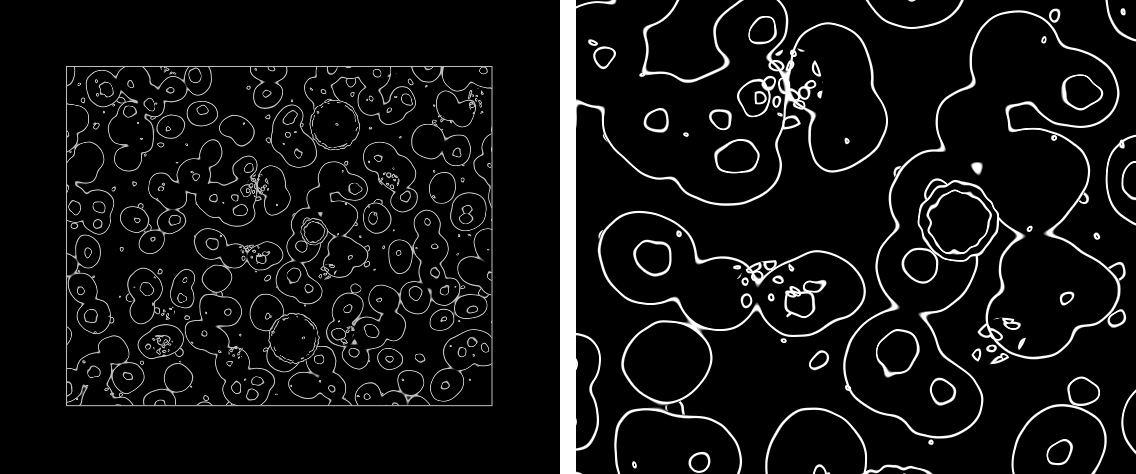
Left, the full canvas; right, a detail of the centre.
Write a Shadertoy shader that draws this pattern.

```glsl
// Thin white contours of crowded round blood cells inside a rectangular frame on black.

const vec3 BACKGROUND = vec3(0.0);
const vec3 LINE_COLOR = vec3(1.0);
const float LINE_HALF_WIDTH = 0.0008;       // all lengths are in canvas heights
const vec2 FRAME_CENTER = vec2(0.589, 0.502);
const vec2 FRAME_HALF = vec2(0.449, 0.358);
const float CELL_GRID = 0.066;
const float CELL_DENSITY = 0.9;
const vec2 CELL_RADII = vec2(0.027, 0.037);
const float CELL_JITTER = 0.8;
const float CELL_BLEND = 0.008;
const float PALLOR_DENSITY = 0.72;
const vec2 ROUGH_START = vec2(0.620, 0.286); // row of granular cells
const vec2 ROUGH_STEP = vec2(0.043, 0.225);
const float ROUGH_RADIUS = 0.052;
const float ROUGH_SMALL_RADIUS = 0.027;

// Integer hash giving three values in 0..1.
vec3 hash3(vec2 cell, float seed) {
    uvec3 v = uvec3(ivec3(vec3(cell, seed) + 1000.0));
    v = v * 1664525u + 1013904223u;
    v.x += v.y * v.z; v.y += v.z * v.x; v.z += v.x * v.y;
    v ^= v >> 16u;
    v.x += v.y * v.z; v.y += v.z * v.x; v.z += v.x * v.y;
    return vec3(v >> 8u) / 16777216.0;
}

// Smooth value noise, two channels in -1..1.
vec2 noise2(vec2 p) {
    vec2 i = floor(p), f = fract(p);
    f = f * f * (3.0 - 2.0 * f);
    vec2 low = mix(hash3(i, 0.0).xy, hash3(i + vec2(1, 0), 0.0).xy, f.x);
    vec2 high = mix(hash3(i + vec2(0, 1), 0.0).xy, hash3(i + 1.0, 0.0).xy, f.x);
    return mix(low, high, f.y) * 2.0 - 1.0;
}

mat2 rotation(float a) {
    return mat2(cos(a), sin(a), -sin(a), cos(a));
}

float ellipse(vec2 p, vec2 r) {
    float k = length(p / r);
    return k * (k - 1.0) / max(length(p / (r * r)), 1e-4);
}

float smoothMin(float a, float b, float k) {
    float h = max(k - abs(a - b), 0.0) / k;
    return min(a, b) - h * h * k * 0.25;
}

// Scattered small blobs on a jittered grid.
float spots(vec2 p, float grid, float density, vec2 radii, float seed) {
    float d = 1.0;
    vec2 base = floor(p / grid);
    for (int k = 0; k < 9; k++) {
        vec2 id = base + vec2(k % 3, k / 3) - 1.0;
        vec3 place = hash3(id, seed), shape = hash3(id, seed + 1.0);
        if (place.z > density) continue;
        vec2 q = rotation(shape.x * 6.28) * (p - (id + 0.1 + 0.8 * place.xy) * grid);
        float r = mix(radii.x, radii.y, shape.y * shape.y);
        d = min(d, ellipse(q, r * vec2(1.0, mix(0.55, 1.0, shape.z))));
    }
    return d;
}

// x: merged cell bodies, y: pale centres.
vec2 bloodCells(vec2 p, vec2 ripple) {
    vec2 d = vec2(1.0);
    p = rotation(0.45) * p;
    vec2 base = floor(p / CELL_GRID);
    for (int k = 0; k < 9; k++) {
        vec2 id = base + vec2(k % 3, k / 3) - 1.0;
        vec3 place = hash3(id, 10.0), shape = hash3(id, 11.0), core = hash3(id, 12.0);
        if (place.z > CELL_DENSITY) continue;
        vec2 q = p - (id + 0.5 + CELL_JITTER * (place.xy - 0.5)) * CELL_GRID;
        q = rotation(shape.x * 6.28) * q;
        vec2 r = mix(CELL_RADII.x, CELL_RADII.y, shape.y) * vec2(1.0, mix(0.76, 1.04, shape.z));
        d.x = smoothMin(d.x, ellipse(q, r), CELL_BLEND);
        if (core.z > PALLOR_DENSITY) continue;
        vec2 offset = (core.xy - 0.5) * 0.014;
        d.y = min(d.y, ellipse(q + ripple - offset, r * mix(0.14, 0.44, core.x)));
    }
    return d;
}

// x: bodies of the granular cells, y: distance to their ragged double rims.
vec2 roughCells(vec2 p) {
    vec2 d = vec2(1.0);
    vec2 grain = noise2(p / 0.006);
    for (int i = 0; i < 3; i++) {
        float r = i == 1 ? ROUGH_SMALL_RADIUS : ROUGH_RADIUS;
        float body = length(p - ROUGH_START - ROUGH_STEP * float(i)) - r + grain.x * 0.0016;
        float innerRim = abs(body + 0.0055 + grain.y * 0.0015);
        float gap = i == 1 ? 0.0 : max(noise2(p / 0.011).y + 0.1, 0.0) * 0.02;
        d = min(d, vec2(body, min(abs(body), innerRim + gap)));
    }
    return d;
}

// Share of the pixel covered by a line at distance d.
float lineCoverage(float d, float pixel) {
    float reach = min(d + LINE_HALF_WIDTH, 0.5 * pixel) - max(d - LINE_HALF_WIDTH, -0.5 * pixel);
    return clamp(reach / pixel, 0.0, 1.0);
}

void mainImage(out vec4 fragColor, in vec2 fragCoord) {
    float pixel = 1.0 / iResolution.y;
    vec2 p = fragCoord * pixel;

    // Uneven outlines: a broad bend plus a fine ripple.
    vec2 ripple = noise2(p / 0.010 + 31.0) * 0.0022;
    vec2 bent = p + noise2(p / 0.042) * 0.0045 + ripple * 0.25;

    vec2 cells = bloodCells(bent, ripple);
    vec2 rough = roughCells(p);
    float d = max(min(abs(cells.x), abs(cells.y)), -rough.x);
    d = min(d, rough.y);

    // Platelets lie between the cells, specks lie anywhere, debris gathers in patches.
    float platelets = spots(p + ripple, 0.045, 0.3, vec2(0.004, 0.011), 20.0);
    float specks = spots(p + ripple, 0.035, 0.22, vec2(0.0012, 0.003), 30.0);
    float patches = spots(bent, 0.16, 0.5, vec2(0.014, 0.030), 40.0);
    float debris = max(spots(p + ripple, 0.011, 0.7, vec2(0.002, 0.006), 50.0), patches);
    d = min(d, max(abs(platelets), 0.002 - min(cells.x, rough.x)));
    d = min(d, min(abs(specks), max(abs(debris), -rough.x)));

    // Frame clips everything and is drawn itself.
    vec2 edge = abs(p - FRAME_CENTER) - FRAME_HALF;
    float frame = max(edge.x, edge.y);
    d = min(max(d, frame), abs(frame));

    fragColor = vec4(mix(BACKGROUND, LINE_COLOR, lineCoverage(d, pixel)), 1.0);
}
```
